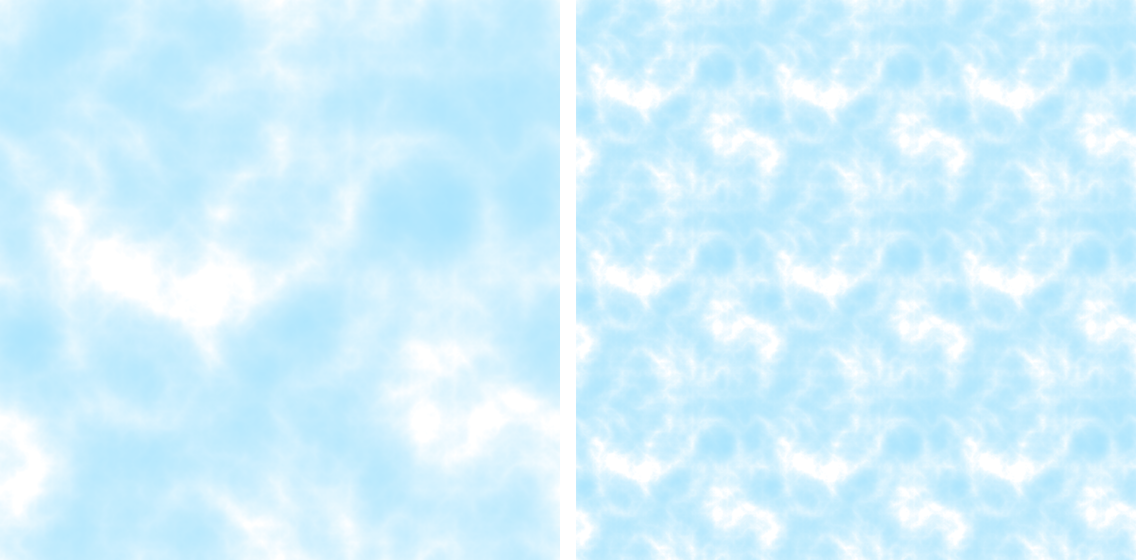
Left: one tile. Right: repeated 3 by 3.
Write a three.js fragment shader that draws this texture.

```glsl
varying vec2 vUv;

const float TAU = 6.2831853;
const vec3 SKY_BLUE = vec3(0.62, 0.88, 0.99);
const vec3 CLOUD_WHITE = vec3(1.0);

float hash(vec2 p, float seed) {
  return fract(sin(dot(p, vec2(127.1, 311.7)) + seed * 17.3) * 43758.5453);
}

// Slope contribution of one lattice corner, wrapped to the period
float corner(vec2 cell, vec2 offset, float period, float seed) {
  float angle = TAU * hash(mod(cell, period), seed);
  return dot(vec2(cos(angle), sin(angle)), offset);
}

// Gradient noise that repeats after a whole number of cells
float tiledNoise(vec2 uv, float period, float seed) {
  vec2 p = uv * period;
  vec2 cell = floor(p);
  vec2 f = p - cell;
  vec2 blend = f * f * f * (f * (f * 6.0 - 15.0) + 10.0);
  vec2 right = vec2(1.0, 0.0);
  vec2 up = vec2(0.0, 1.0);
  float low = mix(corner(cell, f, period, seed),
                  corner(cell + right, f - right, period, seed), blend.x);
  float high = mix(corner(cell + up, f - up, period, seed),
                   corner(cell + 1.0, f - 1.0, period, seed), blend.x);
  return mix(low, high, blend.y);
}

// Rounded puffs parted by soft creases, summed over octaves
float billow(vec2 uv, float period, float gain, float softness) {
  float sum = 0.0;
  float amplitude = 1.0;
  for (int octave = 0; octave < 6; octave++) {
    float n = tiledNoise(uv, period, float(octave) + 2.0);
    sum += amplitude * (sqrt(n * n + softness * softness) - 0.5 * softness);
    amplitude *= gain;
    period *= 2.0;
  }
  return sum;
}

// Share of white haze left over a given depth of clear sky
float haze(float depth, float density) {
  return clamp(1.15 * exp(-density * depth), 0.0, 1.0);
}

void main() {
  // Broad patches set the composition, billows add the detail
  float patches = 0.5 * tiledNoise(vUv, 3.0, 1.0);
  float puffs = 0.7 * billow(vUv, 4.0, 0.52, 0.04);
  float skyDepth = 0.09 + patches + puffs;

  gl_FragColor = vec4(mix(SKY_BLUE, CLOUD_WHITE, haze(skyDepth, 2.6)), 1.0);
}
```
